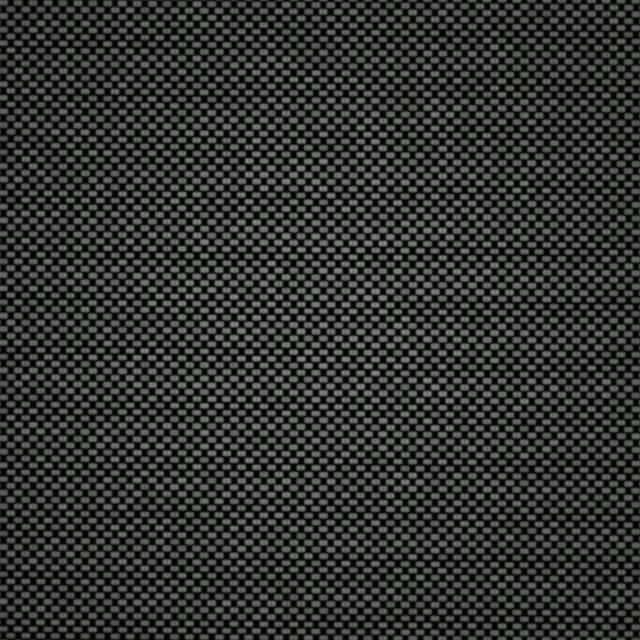
Give the GLSL for this texture, as a three.js fragment shader.

```glsl
// Fine woven carbon cloth: offset rows of small rounded grey threads over black.
// Each thread is a soft rounded box that meets the rows above and below; layered
// sines vary the seams, a hash varies the threads, and a glow lights the middle.

varying vec2 vUv;

const float COLUMNS = 43.0;          // threads along one row
const float ROWS = 94.0;             // rows, every second one shifted by half
const float TILT = 0.008;            // slight downward lean to the right
const vec2 PHASE = vec2(-0.23, 0.23);

const vec3 GAP_COLOR = vec3(0.010, 0.011, 0.010);
const vec3 THREAD_COLOR = vec3(0.412, 0.424, 0.406);

float hash(vec2 p) {
  return fract(sin(dot(p, vec2(127.1, 311.7))) * 43758.5453);
}

float roundedBox(vec2 p, vec2 halfSize, float radius) {
  vec2 q = abs(p) - halfSize + radius;
  return length(max(q, 0.0)) + min(max(q.x, q.y), 0.0) - radius;
}

// Bands of tight and open seams, drifting slowly across the cloth
float seamOpening(vec2 uv) {
  float drift = 0.8 * sin(uv.x * 5.0 + uv.y * 9.0);
  float bands = sin(uv.y * 75.0 + drift) + 0.45 * sin(uv.y * 131.0 - uv.x * 4.0);
  return smoothstep(-1.0, 1.6, bands);
}

// Soft pair of glints towards the two ends of a thread
float glints(vec2 p, float spread) {
  vec2 q = vec2(abs(p.x) - spread, p.y - 0.06);
  return exp(-dot(q, q) * 20.0);
}

// Brightness of one thread, with p measured in row heights
float threadShade(vec2 p, vec2 id, float opening) {
  vec2 halfSize = vec2(0.73, mix(0.53, 0.47, opening));
  float dist = roundedBox(p, halfSize, 0.36);
  float cover = 1.0 - smoothstep(-0.33, 0.20, dist);
  float dome = 1.0 - 0.15 * p.x * p.x - 0.45 * p.y * p.y;
  float tone = mix(0.90, 1.08, hash(id));
  float shine = 0.20 * hash(id + 17.0) * glints(p, 0.32);
  float grain = 1.0 + 0.04 * sin(p.x * 9.0 + 6.0 * hash(id + 9.0));
  return cover * (dome * tone + shine) * grain;
}

// One row of threads, sampled at a point measured in rows
float rowShade(float column, float y, float row, float opening) {
  float x = column + 0.5 * mod(row, 2.0);
  vec2 id = vec2(floor(x), row);
  vec2 local = vec2((fract(x) - 0.5) * ROWS / COLUMNS, y - row - 0.5);
  local.y += 0.06 * (hash(vec2(row, 3.0)) - 0.5);
  local.x += 0.08 * (hash(id + 5.0) - 0.5);
  return threadShade(local, id, opening);
}

// Broad glow in the middle, falling off to the corners
float glow(vec2 uv) {
  vec2 p = uv - vec2(0.49, 0.52);
  return mix(0.72, 1.06, exp(-dot(p, p) * 4.0));
}

void main() {
  // Woven grid
  float column = vUv.x * COLUMNS + PHASE.x;
  float y = (vUv.y + TILT * (vUv.x - 0.5)) * ROWS + PHASE.y;
  float opening = seamOpening(vUv);

  // Soft threads of this row and its two neighbours
  float shade = 0.0;
  for (int i = -1; i <= 1; i++) {
    float row = floor(y) + float(i);
    shade = max(shade, rowShade(column, y, row, opening));
  }

  vec3 color = GAP_COLOR + THREAD_COLOR * shade * glow(vUv);
  gl_FragColor = vec4(color, 1.0);
}
```
